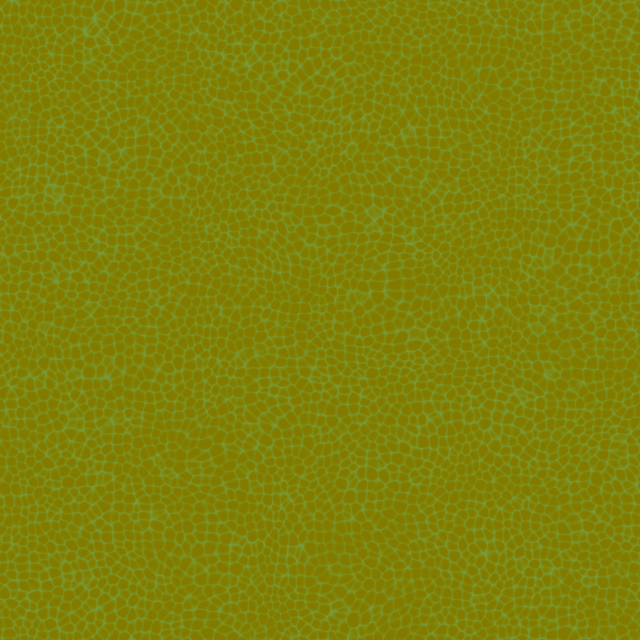
A three.js fragment shader for this texture:

```glsl
varying vec2 vUv;

#define CELLS 66.0
#define JITTER 0.88
#define CREASE_WIDTH 0.21
#define CREASE_FALLOFF 1.4
#define CREASE_STRENGTH 0.50
#define STRETCH_SCALE 0.16
#define STRETCH_AMOUNT 1.5
#define WOBBLE_AMOUNT 0.22
#define GRAIN_COLOR vec3(0.512, 0.479, -0.05)
#define CREASE_COLOR vec3(0.474, 0.605, 0.235)

vec2 hash2(vec2 p) {
  vec2 q = vec2(dot(p, vec2(127.1, 311.7)), dot(p, vec2(269.5, 183.3)));
  return fract(sin(q) * 43758.5453);
}

// Smooth value noise with two independent channels
vec2 noise2(vec2 p) {
  vec2 cell = floor(p);
  vec2 f = fract(p);
  vec2 u = f * f * (3.0 - 2.0 * f);
  vec2 low = mix(hash2(cell), hash2(cell + vec2(1.0, 0.0)), u.x);
  vec2 high = mix(hash2(cell + vec2(0.0, 1.0)), hash2(cell + vec2(1.0, 1.0)), u.x);
  return mix(low, high, u.y);
}

float seedDistance(vec2 p, vec2 cell) {
  vec2 seed = cell + 0.5 + JITTER * (hash2(cell) - 0.5);
  return length(seed - p);
}

// Sum of soft lines between neighbouring grains; they add up at the junctions
float creases(vec2 p) {
  vec2 base = floor(p);
  float nearest = 10.0;
  for (int y = -1; y <= 1; y++) {
    for (int x = -1; x <= 1; x++) {
      nearest = min(nearest, seedDistance(p, base + vec2(float(x), float(y))));
    }
  }

  // The nearest seed itself contributes exactly one, so start below zero
  float sum = -1.0;
  for (int y = -1; y <= 1; y++) {
    for (int x = -1; x <= 1; x++) {
      float gap = seedDistance(p, base + vec2(float(x), float(y))) - nearest;
      sum += exp(-pow(max(gap, 0.00001) / CREASE_WIDTH, CREASE_FALLOFF));
    }
  }
  return max(sum, 0.0);
}

void main() {
  vec2 p = vUv * CELLS;

  // Broad stretching of the hide, then a small wobble of each crease
  vec2 hide = p + STRETCH_AMOUNT * (noise2(p * STRETCH_SCALE + 31.0) - 0.5);
  hide += WOBBLE_AMOUNT * (noise2(p * 1.3 + 7.0) - 0.5);

  // Uneven crease depth, both locally and in broad patches
  float depth = 0.6 + 0.55 * noise2(p * 0.7 + 53.0).x + 0.25 * noise2(p * 0.12 + 17.0).y;

  float tone = CREASE_STRENGTH * depth * creases(hide + 20.0);
  tone = min(tone, 0.6 + 0.4 * smoothstep(0.6, 1.4, tone));

  vec3 color = mix(GRAIN_COLOR, CREASE_COLOR, tone);
  gl_FragColor = vec4(clamp(color, 0.0, 1.0), 1.0);
}
```
